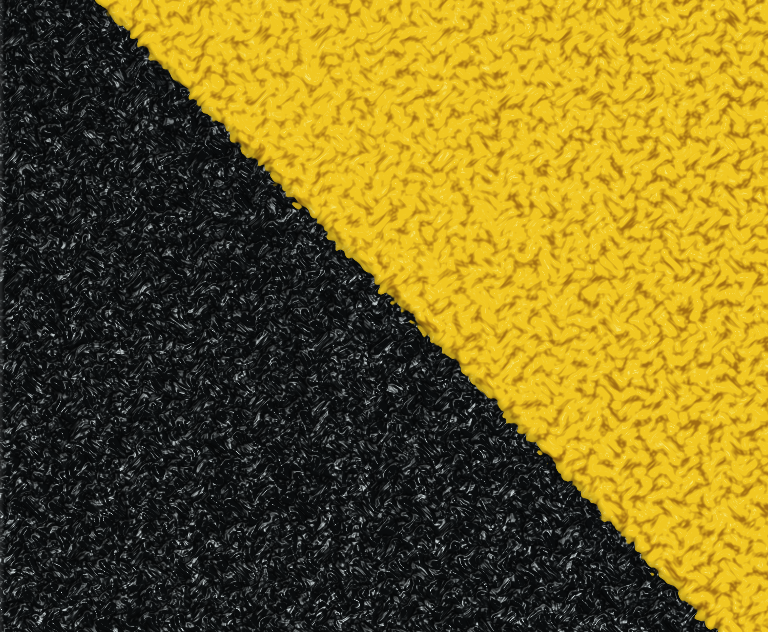
Reproduce this texture procedurally as a WebGL 1 fragment shader.

```glsl
precision highp float;

uniform vec2 u_resolution;

// Layout, in units of canvas height
const vec2 EDGE_START = vec2(0.150, 1.0);
const vec2 EDGE_NORMAL = vec2(0.7139, 0.7003);
const float EDGE_LENGTH = 1.401;
const float EDGE_BULGE = 0.005;
const float EDGE_ROUGHNESS = 0.009;

// Grain surface
const float GRAIN_COUNT = 76.0;
const float GRAIN_TIGHTNESS = 5.0;
const float FINE_WEIGHT = 0.2;
const mat2 FINE_TURN = mat2(1.68, 1.26, -1.26, 1.68);

// Lighting
const vec2 GLINT_SLOPE = vec2(0.50, -0.62);
const float GLINT_WIDTH = 0.40;

// Palette
const vec3 BLACK = vec3(0.030, 0.037, 0.040);
const vec3 GLOSS = vec3(0.56, 0.58, 0.58);
const vec3 CREVICE = vec3(0.63, 0.43, 0.07);
const vec3 OCHRE = vec3(0.82, 0.64, 0.11);
const vec3 YELLOW = vec3(0.94, 0.78, 0.13);
const vec3 PALE = vec3(0.97, 0.91, 0.48);

vec3 hash3(vec2 cell) {
    vec3 q = vec3(dot(cell, vec2(127.1, 311.7)),
                  dot(cell, vec2(269.5, 183.3)),
                  dot(cell, vec2(419.2, 371.9)));
    return fract(sin(q) * 43758.55);
}

// Cellular bumps: x is the height, yz its gradient
vec3 bumps(vec2 p) {
    vec2 cell = floor(p);
    vec3 sum = vec3(0.0);
    for (int j = -1; j <= 1; j++) {
        for (int i = -1; i <= 1; i++) {
            vec2 c = cell + vec2(float(i), float(j));
            vec3 h = hash3(c);
            vec2 d = p - c - h.xy;
            float w = (0.5 + 0.5 * h.z) * exp(-GRAIN_TIGHTNESS * dot(d, d));
            sum += w * vec3(1.0, -2.0 * GRAIN_TIGHTNESS * d);
        }
    }
    return sum;
}

// Coarse grains carrying a finer turned layer
vec3 grainSurface(vec2 p) {
    vec3 coarse = bumps(p);
    vec3 fine = bumps(FINE_TURN * p + 17.3);
    return coarse + FINE_WEIGHT * vec3(fine.x, fine.yz * FINE_TURN);
}

float glint(vec2 slope, vec2 target, float width) {
    vec2 d = slope - target;
    return exp(-dot(d, d) / width);
}

// Signed distance to the ragged diagonal, positive on the yellow side
float diagonal(vec2 p, float height) {
    vec2 q = p - EDGE_START;
    float t = dot(q, vec2(EDGE_NORMAL.y, -EDGE_NORMAL.x));
    float wobble = 0.0016 * sin(t * 61.0) + 0.0012 * sin(t * 137.0 + 1.7)
                 + 0.0009 * sin(t * 263.0 + 0.6);
    float bulge = EDGE_BULGE * sin(3.14159 * t / EDGE_LENGTH);
    return dot(q, EDGE_NORMAL) - bulge + wobble + EDGE_ROUGHNESS * (height - 0.55);
}

vec3 blackRubber(vec2 p, vec3 s, float variation) {
    float shine = glint(s.yz, GLINT_SLOPE, GLINT_WIDTH);
    float backShine = 0.35 * glint(s.yz, -1.6 * GLINT_SLOPE, 0.3);
    float exposed = smoothstep(0.1, 0.6, s.x);
    float strength = mix(0.55, 1.35, variation) * mix(1.1, 0.85, p.y);
    vec3 col = BLACK * mix(0.6, 1.3, exposed);
    col += GLOSS * (shine + backShine) * strength * mix(0.45, 1.0, exposed);
    return col + 0.10 * (1.0 - smoothstep(0.0, 0.008, p.x));
}

vec3 yellowGrit(vec2 p, vec3 s, float variation, float edge) {
    float lit = s.x + 0.13 * dot(s.yz, normalize(GLINT_SLOPE));
    float depth = mix(0.0, 0.06, smoothstep(0.5, 1.2, p.x));
    lit -= depth;
    vec3 col = mix(CREVICE, OCHRE, smoothstep(-0.05, 0.26, lit));
    col = mix(col, YELLOW, smoothstep(0.20, 0.52, lit));
    float shine = glint(s.yz, GLINT_SLOPE, 0.28) * smoothstep(0.3, 0.8, s.x);
    col = mix(col, PALE, shine * mix(0.25, 0.95, variation));
    // Contact shade beside the black half
    return col * mix(0.76, 1.0, smoothstep(0.0, 0.016, edge));
}

void main() {
    vec2 p = gl_FragCoord.xy / u_resolution.y;
    float pixel = 1.0 / u_resolution.y;

    // Bend the grid so that the grains show no rows
    vec2 g = p * GRAIN_COUNT;
    g += 0.35 * sin(g.yx * 0.83 + vec2(0.4, 2.1)) + 0.25 * sin(g.yx * 1.71);
    vec3 surface = grainSurface(g);
    float variation = clamp(bumps(g * 0.55 + 41.0).x * 1.1, 0.0, 1.0);

    float edge = diagonal(p, surface.x);
    vec3 black = blackRubber(p, surface, variation);
    vec3 yellow = yellowGrit(p, surface, variation, edge);
    vec3 col = mix(black, yellow, smoothstep(-pixel, pixel, edge));
    gl_FragColor = vec4(clamp(col, 0.0, 1.0), 1.0);
}
```
